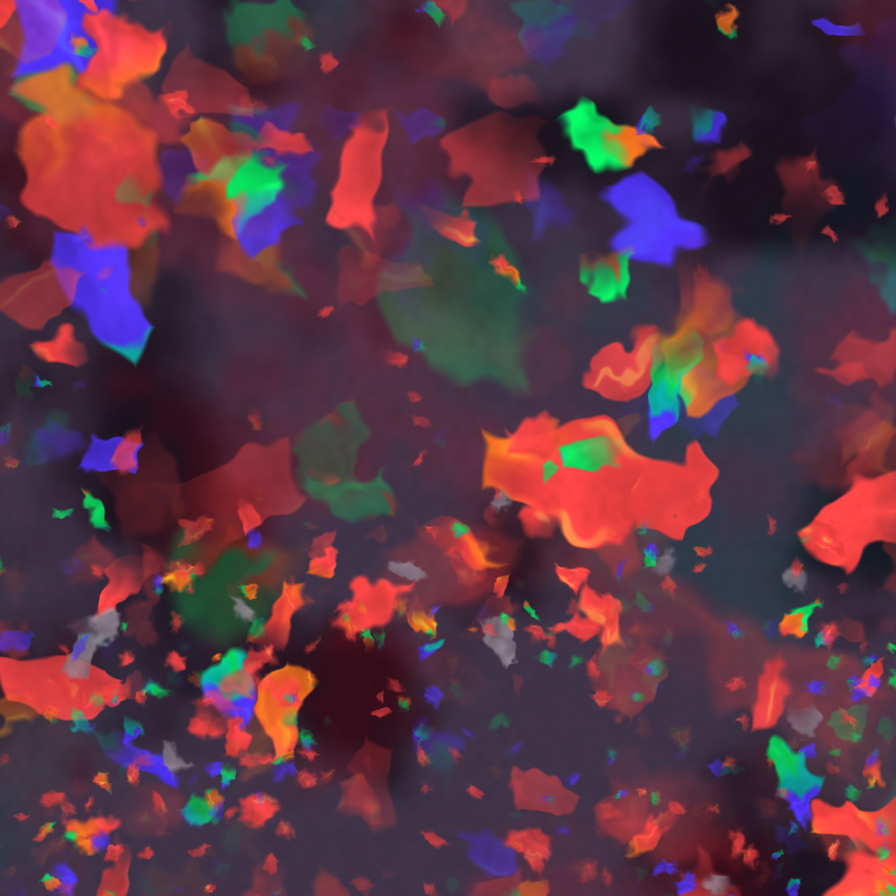
Reproduce this texture procedurally as a WebGL 2 fragment shader.

```glsl
#version 300 es
precision highp float;
// Crushed opal: glowing angular chips scattered in a dark violet matrix.

uniform vec2 u_resolution;
out vec4 fragColor;

// Integer hash giving three values in 0..1
vec3 hash3(vec2 cell, int seed) {
    uvec3 v = uvec3(ivec3(ivec2(cell), seed) + 4096);
    v = v * 1664525u + 1013904223u;
    v.x += v.y * v.z; v.y += v.z * v.x; v.z += v.x * v.y;
    v ^= v >> 16u;
    v.x += v.y * v.z; v.y += v.z * v.x; v.z += v.x * v.y;
    return vec3(v >> 8u) / 16777216.0;
}

// Three independent channels of smooth value noise
vec3 noise3(vec2 p, int seed) {
    vec2 i = floor(p), f = fract(p);
    f = f * f * (3.0 - 2.0 * f);
    return mix(mix(hash3(i, seed), hash3(i + vec2(1, 0), seed), f.x),
               mix(hash3(i + vec2(0, 1), seed), hash3(i + vec2(1, 1), seed), f.x), f.y);
}

vec3 fbm3(vec2 p, int seed) {
    vec3 sum = vec3(0);
    float weight = 0.53;
    for (int i = 0; i < 4; i++) {
        sum += weight * noise3(p, seed + i);
        p = p * 2.03 + 7.3;
        weight *= 0.5;
    }
    return sum;
}

mat2 rotation(float a) {
    return mat2(cos(a), sin(a), -sin(a), cos(a));
}

// Play of colour: red, orange, green, cyan, blue
vec3 opalColor(float t) {
    vec3 c = mix(vec3(1.0, 0.27, 0.27), vec3(1.0, 0.47, 0.13), smoothstep(0.5, 0.62, t));
    c = mix(c, vec3(0.03, 0.92, 0.38), smoothstep(0.64, 0.68, t));
    c = mix(c, vec3(0.04, 0.72, 0.70), smoothstep(0.77, 0.83, t));
    return mix(c, vec3(0.32, 0.20, 1.0), smoothstep(0.84, 0.88, t));
}

// Irregular convex polygon, six sides at jittered angles and distances
float chipDistance(vec2 p, float radius, vec2 cell, int seed) {
    float d = -1.0;
    for (int k = 0; k < 6; k++) {
        vec3 h = hash3(cell, seed + 20 + k);
        float a = (float(k) + 0.8 * h.x) * 1.0472;
        d = max(d, dot(p, vec2(cos(a), sin(a))) - radius * (0.6 + 0.7 * h.y));
    }
    return d;
}

// One chip per cell; density and glow are given as (bottom, top) and (dim, bright)
vec3 addChips(vec3 base, vec2 uv, float count, int seed, vec2 density, vec2 glow, float blur) {
    vec2 q = uv * count;
    q += 0.26 * (noise3(q * 2.7, seed).xy - 0.5) + 0.13 * (noise3(q * 7.0, seed + 1).xy - 0.5);
    for (int n = 0; n < 9; n++) {
        vec2 cell = floor(q) + vec2(n % 3 - 1, n / 3 - 1);
        vec3 place = hash3(cell, seed + 2);
        vec2 center = cell + 0.15 + 0.7 * place.xy;
        float height = center.y / count;

        // Chips gather in broad regions
        float region = smoothstep(0.25, 0.65, noise3(center / count * 5.0, 50).x);
        float chance = mix(density.x, density.y, smoothstep(0.28, 0.5, height));
        if (place.z > chance * mix(0.6, 1.3, region)) continue;

        vec3 form = hash3(cell, seed + 3);
        vec3 tint = hash3(cell, seed + 4);
        vec3 light = hash3(cell, seed + 5);
        vec2 p = rotation(form.x * 6.2832) * (q - center);
        vec2 shaped = p * vec2(0.85, 1.0 + 0.7 * form.y);
        float d = chipDistance(shaped, mix(0.22, 0.5, form.z), cell, seed);
        float edge = blur * count * (0.6 + light.z);
        float cover = smoothstep(edge, -edge, d);
        if (cover <= 0.0) continue;

        // Striations, hot streaks and a colour drift across the chip
        float streak = noise3(p * vec2(2.0, 8.0) + center * 5.0, seed + 6).x;
        float mottle = noise3(q * 3.0, seed + 7).y;
        vec3 color = opalColor(tint.x + 0.16 * p.x + 0.08 * (streak - 0.5));
        color *= 0.74 + 0.22 * streak + 0.24 * mottle;
        color.g += 0.22 * color.r * smoothstep(0.65, 0.95, streak) * step(0.5, tint.z);
        float strength = mix(glow.x, glow.y, smoothstep(0.15, 0.6, light.x));
        strength *= mix(0.8, 1.0, region);

        // Pale stone flakes among the fine debris
        if (count > 10.0 && count < 40.0 && height < 0.5 && tint.y > 0.92) {
            color = vec3(0.56, 0.51, 0.56) * (0.8 + 0.35 * mottle);
            strength = 0.8;
        }
        // Some chips sink into the matrix on one side
        cover *= mix(1.0, smoothstep(-0.4, 0.2, p.x), 0.8 * step(0.65, light.y));
        base = mix(base, color, cover * strength);
    }
    return base;
}

void main() {
    vec2 uv = gl_FragCoord.xy / min(u_resolution.x, u_resolution.y);

    // Cloudy matrix with dark hollows and faint warm and green stains
    vec3 cloud = fbm3(uv * 5.0, 100);
    vec3 color = mix(vec3(0.11, 0.07, 0.12), vec3(0.25, 0.20, 0.28), smoothstep(0.28, 0.62, cloud.x));
    color += vec3(0.10, -0.02, -0.02) * smoothstep(0.52, 0.75, cloud.y);
    color += vec3(-0.06, 0.03, 0.01) * smoothstep(0.57, 0.77, cloud.z);

    // Submerged patches, then chips from coarse to fine
    color = addChips(color, uv, 5.0, 200, vec2(0.45, 0.42), vec2(0.03, 0.26), 0.011);
    color = addChips(color, uv + 0.37, 10.0, 300, vec2(0.5, 0.4), vec2(0.06, 0.38), 0.006);
    color = addChips(color, uv, 5.7, 400, vec2(0.12, 0.6), vec2(0.35, 1.0), 0.0045);
    color = addChips(color, uv, 11.0, 500, vec2(0.42, 0.3), vec2(0.25, 1.0), 0.004);
    color = addChips(color, uv, 24.0, 600, vec2(0.38, 0.07), vec2(0.12, 0.92), 0.004);
    color = addChips(color, uv, 48.0, 700, vec2(0.28, 0.04), vec2(0.1, 0.75), 0.0035);

    // Fine surface grain
    color *= 0.97 + 0.06 * noise3(uv * 110.0, 800).x;
    fragColor = vec4(clamp(color, 0.0, 1.0), 1.0);
}
```
